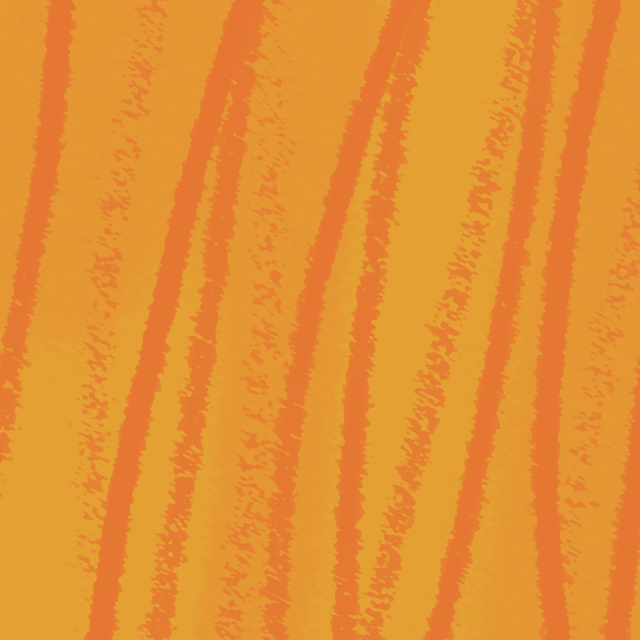
A Shadertoy shader for this texture:

```glsl
// Dry-brush strokes in burnt orange, leaning right over an ochre ground
// with pale washes. Each stroke is a bent line whose pressure varies along it;
// a fine slanted grain breaks up its edges and its dry ends.
#define GROUND vec3(0.894, 0.627, 0.200)
#define WASH vec3(0.894, 0.583, 0.200)
#define INK vec3(0.898, 0.468, 0.196)
#define STROKES 13
#define SPACING 0.091
#define HALF_WIDTH 0.032
#define GRAIN_SCALE vec2(105.0, 215.0)
#define GRAIN_SOFTNESS 0.12
#define DRY_PRESSURE 0.42

float hash(vec2 p) {
    vec3 q = fract(p.xyx * 0.1031);
    q += dot(q, q.yzx + 33.33);
    return fract((q.x + q.y) * q.z);
}

float noise(vec2 p) {
    vec2 cell = floor(p), f = fract(p);
    f = f * f * (3.0 - 2.0 * f);
    float low = mix(hash(cell), hash(cell + vec2(1, 0)), f.x);
    float high = mix(hash(cell + vec2(0, 1)), hash(cell + vec2(1, 1)), f.x);
    return mix(low, high, f.y);
}

// Short flecks falling to the right, with coarser clumps mixed in
float brushGrain(vec2 uv) {
    vec2 slanted = vec2(uv.x - 0.5 * uv.y, uv.y + 0.5 * uv.x);
    float fleck = noise(slanted * GRAIN_SCALE + 40.0);
    float clump = noise(slanted * GRAIN_SCALE * 0.45 + 90.0);
    return 0.5 + 1.4 * (mix(fleck, clump, 0.35) - 0.5);
}

// Evenly spread value from 0 to 1 for a stroke index
float spread(float index, float ratio, float start) {
    return fract(index * ratio + start);
}

// Opacity of one stroke
float stroke(float index, vec2 uv, float grain) {
    float h = uv.y - 0.5;
    bool dry = mod(index, 3.0) == 2.0;

    // Path
    float jitter = 0.6 * (spread(index, 0.821, 0.35) - 0.5);
    float lean = mix(0.04, 0.27, spread(index, 0.618, 0.0));
    float bend = mix(-0.12, 0.24, spread(index, 0.755, 0.3));
    float centre = (index - 0.5 + jitter) * SPACING + lean * h + bend * h * h;
    centre += 0.008 * (noise(vec2(index * 7.0, uv.y * 4.0)) - 0.5);

    // Pressure along the path
    float top = mix(0.65, 1.5, spread(index, 0.57, 0.2));
    float bottom = mix(0.65, 1.5, spread(index, 0.414, 0.6));
    float pressure = mix(bottom, top, smoothstep(0.0, 1.0, uv.y));
    pressure += 0.3 * (noise(vec2(index * 11.0 + 3.0, uv.y * 3.0)) - 0.5);
    if (dry) pressure *= DRY_PRESSURE;

    // Cross section, with one side feathered further out
    float side = uv.x - centre;
    float feather = spread(index, 0.5, 0.25) > 0.5 ? 1.0 : -1.0;
    float width = HALF_WIDTH * mix(1.3, 0.9, clamp(pressure, 0.0, 1.0));
    width *= side * feather > 0.0 ? 1.25 : 0.85;
    float profile = 1.0 - smoothstep(0.25, 1.0, abs(side) / width);

    float load = profile * pressure;
    float cover = smoothstep(-GRAIN_SOFTNESS, GRAIN_SOFTNESS, load - grain);
    return cover * step(0.001, profile) * mix(0.6, 1.0, clamp(load, 0.0, 1.0));
}

// Broad pale bands that follow the lean of the strokes
float washBands(vec2 uv, float grain) {
    float across = uv.x - 0.15 * (uv.y - 0.5);
    float band = noise(vec2(across * 6.0 + 2.3, uv.y * 1.1 + 5.0));
    float edge = smoothstep(0.44, 0.58, band + 0.16 * (grain - 0.5));
    return edge * (0.85 + 0.3 * (0.5 - grain));
}

void mainImage(out vec4 fragColor, in vec2 fragCoord) {
    vec2 uv = fragCoord / iResolution.xy;
    float grain = brushGrain(uv);

    float ink = 0.0;
    for (int i = 0; i < STROKES; i++) {
        ink = max(ink, stroke(float(i), uv, grain));
    }

    vec3 color = mix(GROUND, WASH, washBands(uv, grain));
    color = mix(color, INK, ink);
    fragColor = vec4(color, 1.0);
}
```
